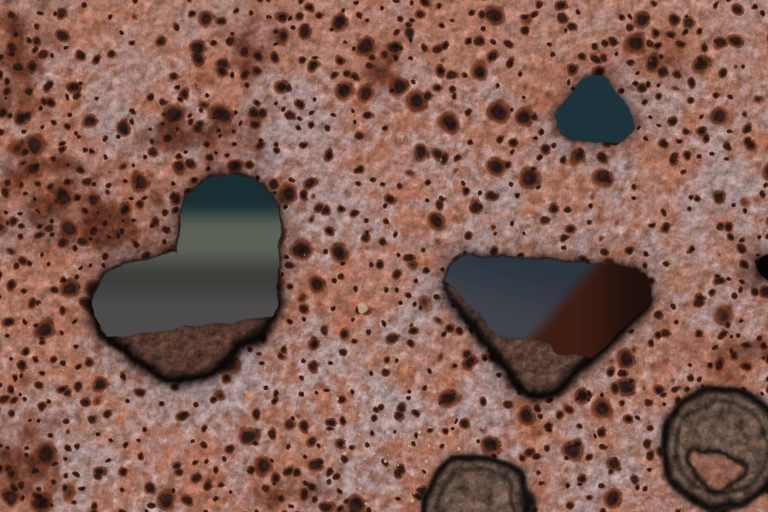
Reproduce this texture procedurally as a Shadertoy shader.

```glsl
// Pitted, rusted steel plate with ragged holes, curled lips and two bolts.

vec2 hash2(vec2 c) {
  vec3 q = fract(c.xyx * vec3(.1031, .103, .0973));
  q += dot(q, q.yzx + 33.33);
  return fract((q.xx + q.yz) * q.zy);
}

float noise(vec2 p) { // gradient noise
  vec2 i = floor(p), f = p - i, u = f * f * (3. - 2. * f), o = vec2(0, 1);
  float a = dot(hash2(i) * 2. - 1., f);
  float b = dot(hash2(i + o.yx) * 2. - 1., f - o.yx);
  float c = dot(hash2(i + o) * 2. - 1., f - o);
  float d = dot(hash2(i + 1.) * 2. - 1., f - 1.);
  return 1.4 * mix(mix(a, b, u.x), mix(c, d, u.x), u.y);
}

float fbm(vec2 p) {
  float sum = 0., amp = .6;
  for (int i = 0; i < 5; i++) {
    sum += amp * noise(p);
    p = mat2(1.6, 1.2, -1.2, 1.6) * p + 7.3;
    amp *= .6;
  }
  return sum;
}

float capsule(vec2 p, vec2 a, vec2 b, float r) {
  vec2 q = p - a, e = b - a;
  return length(q - e * clamp(dot(q, e) / dot(e, e), 0., 1.)) - r;
}

float cross2(vec2 a, vec2 b) { return a.x * b.y - a.y * b.x; }

float roundTriangle(vec2 p, vec2 a, vec2 b, vec2 c, float r) {
  float edge = min(capsule(p, a, b, 0.), min(capsule(p, b, c, 0.), capsule(p, c, a, 0.)));
  vec3 side = vec3(cross2(b - a, p - a), cross2(c - b, p - b), cross2(a - c, p - c));
  bool inside = all(lessThan(side, vec3(0))) || all(greaterThan(side, vec3(0)));
  return (inside ? -edge : edge) - r;
}

float blob(vec2 p, float x, float y, float rx, float ry) {
  vec2 q = (p - vec2(x, y)) / vec2(rx, ry);
  return exp(-dot(q, q));
}

float band(float d, float width) { return exp(-d * d / (width * width)); }

// Scattered round pits: 1 at a centre, 0 outside
float pits(vec2 p, float scale, float density) {
  vec2 g = p * scale, cell = floor(g);
  float best = 0.;
  for (int k = 0; k < 9; k++) {
    vec2 id = cell + vec2(k % 3 - 1, k / 3 - 1), h = hash2(id + scale), s = hash2(id + 57.);
    float d = length(g - id - .15 - .7 * h) / mix(.22, .52, s.y * s.y);
    best = max(best, smoothstep(-.05, .05, density - s.x) * (1. - d));
  }
  return best;
}

// Corroded bolt sunk in a dark ring
vec3 bolt(vec3 col, vec2 p, vec2 c, float r, float grain) {
  float d = length(p - c) - r + .012 * noise(p * 22.);
  vec3 metal = vec3(.43, .34, .29) * (.9 + .65 * grain + .3 * noise(p * 35.));
  col = mix(col, metal, smoothstep(.004, -.004, d));
  return col * (1. - .8 * band(d + .006, .01)) * (1. - .4 * band(d + .033, .006));
}

void mainImage(out vec4 fragColor, in vec2 fragCoord) {
  vec2 p = fragCoord / iResolution.y;
  float aa = 1.2 / iResolution.y;
  vec2 warp = vec2(noise(p * 26.), noise(p * 26. + 40.));
  vec2 w = p + .007 * warp + .003 * noise(p * 90.);
  float grain = fbm(p * 55.), rough = fbm(p * 38.);
  float relief = rough - fbm(p * 38. + vec2(-.12, .2));

  // Outer lips, and openings above their ragged floors
  float lipA = min(capsule(w, vec2(.45, .56), vec2(.442, .42), .103),
    min(capsule(w, vec2(.264, .404), vec2(.43, .4), .088), length(w - vec2(.355, .383)) - .129));
  float holeA = max(lipA + .004, .313 + .13 * w.x - w.y);
  float lipB = roundTriangle(w, vec2(.922, .449), vec2(1.217, .43), vec2(1.055, .277), .055);
  float floorB = .441 - .1 * w.x - .022 * smoothstep(1.07, 1.085, w.x) - w.y;
  float holeB = max(max(lipB + .003, floorB), -dot(w - vec2(.873, .453), vec2(.75, .66)));
  float holeC = roundTriangle(w, vec2(1.164, .811), vec2(1.127, .766), vec2(1.195, .762), .041);
  float plain = min(holeC, length(w - vec2(1.505, .478)) - .025);
  float lip = min(lipA, lipB), hole = min(min(holeA, holeB), plain);

  // Where corrosion gathers
  float rust = blob(p, .04, .88, .1, .16) + blob(p, .1, .6, .2, .11) + blob(p, .4, .74, .16, .06)
    + blob(p, .49, .92, .07, .1) + blob(p, .76, .88, .07, .06) + .8 * blob(p, 1.29, .9, .1, .08)
    + blob(p, .04, .1, .1, .16) + .8 * blob(p, .58, .03, .13, .06) + blob(p, 1.44, .31, .09, .05)
    + blob(p, 1.47, .48, .04, .06) + .7 * blob(p, .25, .54, .1, .06) - .6 * blob(p, .21, .87, .11, .1);

  // Orange-pink oxide under lilac-grey bloom
  vec3 col = mix(vec3(.65, .43, .35), vec3(.63, .53, .52), smoothstep(-.25, .35, fbm(p * 6. + 3.) + .5 * grain));
  col = mix(col, vec3(.63, .37, .25), .65 * smoothstep(.05, .5, fbm(p * 13. + 20.)));
  col = mix(col, vec3(.66, .45, .37), .5 * smoothstep(.75, 1., p.y));
  float bloom = blob(p, .76, .58, .18, .1) + blob(p, .66, .23, .25, .1) + .6 * blob(p, .25, .13, .2, .1);
  float vein = smoothstep(.16, 0., abs(fbm(p * 9. + 11.)));
  col = mix(col, vec3(.68, .61, .62), vein * (.18 + .5 * bloom));
  col *= 1. + .38 * grain + .3 * relief;

  // Rust stains, pits and pale flakes
  float stain = smoothstep(.25, .85, .65 * rust + .75 * fbm(p * 17.) + .25 * grain);
  col = mix(col, vec3(.33, .16, .1) * (1. + .9 * grain), .85 * stain);
  vec2 q = p + .008 * warp + .004 * vec2(grain, rough);
  float big = pits(q, 19., .36 + .5 * rust), small = pits(q + 3.1, 37., .4 + .35 * rust);
  col = mix(col, vec3(.42, .2, .11) * (1. + .8 * grain), .85 * smoothstep(0., .3, max(big, small * .8)));
  col = mix(col, vec3(.13, .085, .08) * (1. + grain), .9 * smoothstep(.28, .65, max(big, small) + .3 * grain));
  float flake = pits(p + 8., 75., .25 * blob(p, .78, .12, .12, .13));
  flake = max(flake, 1. - length(w - vec2(.709, .402)) / .018);
  col = mix(col, vec3(.77, .67, .55), .85 * smoothstep(.2, .5, flake));

  // Bolts
  col = bolt(col, p, vec2(.932, .01), .108, grain);
  col = bolt(col, p, vec2(1.41, .125), .122, grain);
  float head = roundTriangle(w, vec2(1.36, .105), vec2(1.4, .055), vec2(1.44, .085), .018);
  col = mix(col, vec3(.53, .36, .3) * (1. + .5 * grain), smoothstep(.004, -.004, head));
  col *= 1. - .65 * band(head, .006);

  // Curled lips with a dark crevice below
  vec3 flange = mix(vec3(.52, .35, .29), vec3(.53, .38, .32), step(.7, p.x));
  col = mix(col, flange * (1. + .6 * grain + .5 * relief), smoothstep(aa, -aa, lip));
  float under = smoothstep(.5, .36, p.y);
  col *= 1. - (.35 + .5 * under) * band(lip + .004, .007 + .006 * under);
  col *= 1. - .35 * exp(-max(min(lip, plain), 0.) / .018);
  col *= 1. - .3 * exp(-max(hole, 0.) / .004);

  // Blurred depths behind the openings
  vec3 deep = mix(vec3(.3, .29, .29), vec3(.24, .24, .23), smoothstep(.39, .46, p.y));
  deep = mix(deep, vec3(.36, .38, .34), smoothstep(.46, .52, p.y));
  deep = mix(deep, vec3(.1, .18, .2), smoothstep(.55, .61, p.y));
  vec3 slate = mix(vec3(.17, .21, .25), vec3(.25, .26, .29), smoothstep(.5, .36, p.y + .3 * p.x - .3));
  vec3 beam = mix(vec3(.24, .11, .07), vec3(.13, .06, .045), smoothstep(1.12, 1.25, p.x));
  slate = mix(slate, beam, smoothstep(-.02, .02, dot(p - vec2(1.1, .41), vec2(.75, -.66))));
  slate = mix(slate, vec3(.11, .2, .23), step(.65, p.y));
  deep = mix(deep, slate, step(.7, p.x)) * (1. - .85 * step(1.4, p.x));
  col = mix(col, deep, smoothstep(aa, -aa, hole));
  fragColor = vec4(clamp(col, 0., 1.), 1.);
}
```
